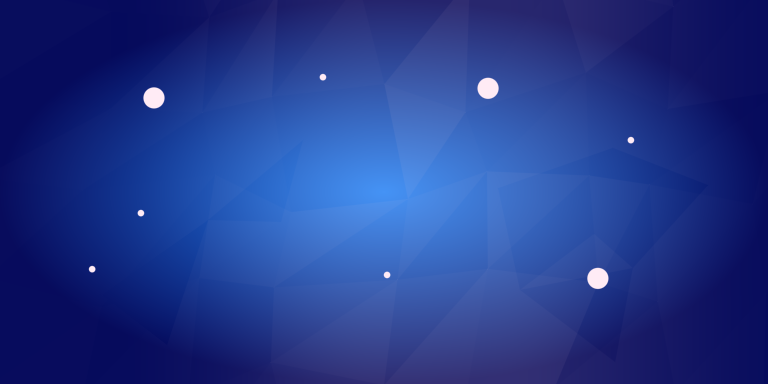
Give the GLSL for this background, as a Shadertoy shader.

```glsl
// Blue radial glow under a faint low-poly veil, with scattered pale dots.

const vec2  CENTER       = vec2(1.0, 0.5);   // canvas spans 2 x 1 units
const vec2  GLOW_RADII   = vec2(1.0, 0.5);
const vec3  GLOW_COLOR   = vec3(0.16, 0.54, 0.98);
const vec3  NAVY         = vec3(0.02, 0.04, 0.36);
const vec3  VEIL_COLOR   = vec3(0.95, 0.80, 0.85);
const float VEIL_ALPHA   = 0.16;
const float VEIL_VARIETY = 0.35;             // facet contrast within the veil
const float FACET_LIFT   = 0.016;            // facet contrast outside the veil
const float FACET_CUT    = 0.03;             // veil removed by the large facets
const float MESH_SIZE    = 0.25;
const float MESH_JITTER  = 0.55;
const vec3  DOT_COLOR    = vec3(1.0, 0.92, 0.96);
const float BIG_DOT      = 0.0275;
const float SMALL_DOT    = 0.0085;

const int FACETS = 7;
const vec2 FACET_CORNERS[FACETS * 3] = vec2[](
    vec2(1.596, 0.615), vec2(1.844, 0.518), vec2(1.547, 0.391),
    vec2(1.844, 0.518), vec2(1.648, 0.302), vec2(1.547, 0.391),
    vec2(1.297, 0.510), vec2(1.596, 0.615), vec2(1.547, 0.391),
    vec2(1.297, 0.510), vec2(1.547, 0.391), vec2(1.354, 0.245),
    vec2(1.354, 0.245), vec2(1.648, 0.302), vec2(1.602, 0.057),
    vec2(0.542, 0.427), vec2(0.268, 0.232), vec2(0.435, 0.102),
    vec2(0.789, 0.635), vec2(0.732, 0.422), vec2(0.542, 0.427));

// Position and radius of each dot
const int DOTS = 8;
const vec3 DOT_SPOTS[DOTS] = vec3[](
    vec3(0.401, 0.745, BIG_DOT),   vec3(1.271, 0.770, BIG_DOT),
    vec3(1.557, 0.275, BIG_DOT),   vec3(0.841, 0.799, SMALL_DOT),
    vec3(1.643, 0.635, SMALL_DOT), vec3(0.367, 0.445, SMALL_DOT),
    vec3(0.240, 0.299, SMALL_DOT), vec3(1.008, 0.284, SMALL_DOT));

float hash(vec2 p) {
    return fract(sin(dot(p, vec2(127.1, 311.7))) * 43758.5453);
}

float cross2(vec2 a, vec2 b) {
    return a.x * b.y - a.y * b.x;
}

float edgeDistance(vec2 p, vec2 a, vec2 b) {
    return cross2(b - a, p - a) / length(b - a);
}

// Smooth coverage of a triangle with either winding
float triangle(vec2 p, vec2 a, vec2 b, vec2 c, float blur) {
    float winding = sign(cross2(b - a, c - a));
    float inside = min(winding * edgeDistance(p, a, b),
                   min(winding * edgeDistance(p, b, c),
                       winding * edgeDistance(p, c, a)));
    return smoothstep(-blur, blur, inside);
}

vec2 meshVertex(vec2 cell) {
    vec2 offset = vec2(hash(cell), hash(cell + 57.3)) - 0.5;
    return (cell + MESH_JITTER * offset) * MESH_SIZE;
}

// Random shade in 0..1 for each triangle of a jittered grid
float meshShade(vec2 p, float blur) {
    vec2 home = floor(p / MESH_SIZE);
    float shade = 0.0;
    for (int j = -1; j <= 1; j++)
    for (int i = -1; i <= 1; i++) {
        vec2 cell = home + vec2(i, j);
        vec2 a = meshVertex(cell);
        vec2 b = meshVertex(cell + vec2(1, 0));
        vec2 c = meshVertex(cell + vec2(1, 1));
        vec2 d = meshVertex(cell + vec2(0, 1));
        shade += hash(cell + 11.7) * triangle(p, a, b, c, blur);
        shade += hash(cell + 23.9) * triangle(p, a, c, d, blur);
    }
    return shade;
}

void mainImage(out vec4 fragColor, in vec2 fragCoord) {
    vec2 p = (fragCoord - 0.5 * iResolution.xy) / iResolution.y + CENTER;
    float blur = 0.75 / iResolution.y;

    // Elliptical glow
    float radius = length((p - CENTER) / GLOW_RADII);
    vec3 color = mix(GLOW_COLOR, NAVY, min(radius, 1.0));

    // Veil, strongest in the middle and broken into facets
    float band = smoothstep(0.3, 1.0, p.x) * (1.0 - smoothstep(1.3, 2.05, p.x));
    float shade = meshShade(p, blur);
    float veil = VEIL_ALPHA * band * (1.0 + VEIL_VARIETY * (shade - 0.5));
    veil += FACET_LIFT * shade;
    for (int i = 0; i < FACETS; i++) {
        veil -= FACET_CUT * triangle(p, FACET_CORNERS[3 * i],
            FACET_CORNERS[3 * i + 1], FACET_CORNERS[3 * i + 2], blur);
    }
    color = mix(color, VEIL_COLOR, max(veil, 0.0));

    // Dots
    for (int i = 0; i < DOTS; i++) {
        float edge = length(p - DOT_SPOTS[i].xy) - DOT_SPOTS[i].z;
        color = mix(color, DOT_COLOR, 1.0 - smoothstep(-blur, blur, edge));
    }
    fragColor = vec4(color, 1.0);
}
```
